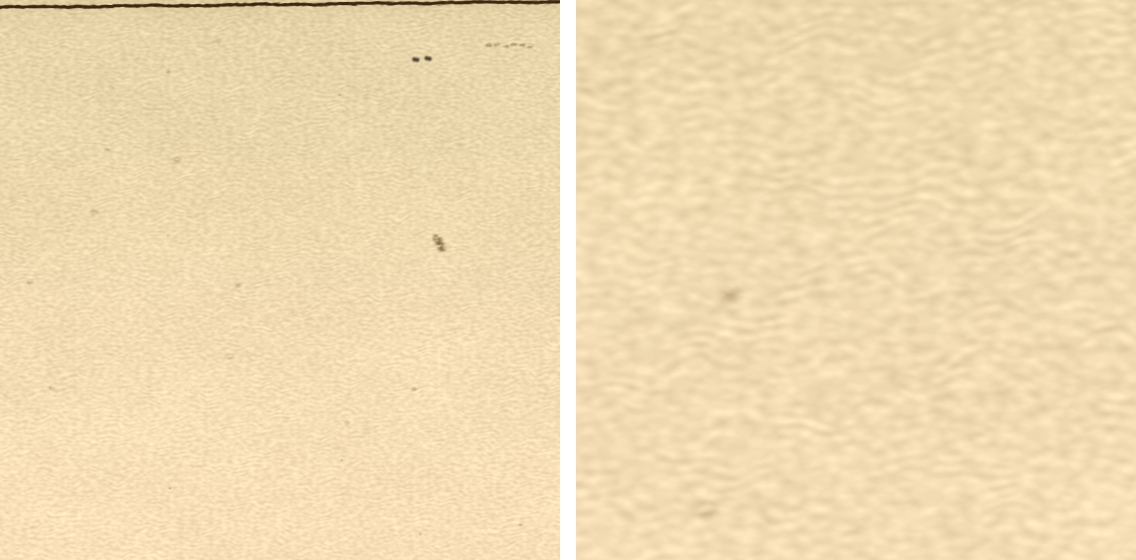
Left, the full canvas; right, a detail of the centre.
This texture is drawn by a WebGL 1 fragment shader. Its source:

```glsl
precision highp float;
// Aged cream paper with fine wavy fibres, a few specks and a dark top edge.
uniform vec2 u_resolution;

vec2 hash2(vec2 p) {
  vec3 q = fract(p.xyx * vec3(0.1031, 0.1030, 0.0973));
  q += dot(q, q.yzx + 33.33);
  return fract((q.xx + q.yz) * q.zy);
}

// Cellular noise: distance to the nearest scattered point.
float cells(vec2 p) {
  vec2 id = floor(p), f = fract(p);
  float nearest = 2.0;
  for (int y = -1; y <= 1; y++) {
    for (int x = -1; x <= 1; x++) {
      vec2 o = vec2(float(x), float(y));
      vec2 d = o + hash2(id + o) - f;
      nearest = min(nearest, dot(d, d));
    }
  }
  return sqrt(nearest);
}

// Soft stroke from a to b.
float streak(vec2 p, vec2 a, vec2 b, float radius) {
  vec2 ab = b - a;
  float t = clamp(dot(p - a, ab) / dot(ab, ab), 0.0, 1.0);
  return 1.0 - smoothstep(0.0, radius, length(p - a - t * ab));
}

// Short wavy ridges, mostly horizontal, broken into patches.
float fibres(vec2 p) {
  float bend = 8.0 * cells(p * vec2(19.0, 25.0) + 7.0)
             + 2.0 * sin(p.x * 71.0 + 2.0 * sin(p.y * 43.0))
             + 1.5 * sin(p.x * 157.0 - p.y * 89.0);
  float patchy = smoothstep(0.15, 0.85, cells(p * vec2(24.0, 36.0) + 31.0));
  float ridge = sin(p.y * 720.0 + bend) * (0.2 + 0.8 * patchy);
  float grain = cells(p * vec2(78.0, 135.0)) - cells(p * vec2(90.0, 155.0) + 53.0);
  return 0.021 * ridge + 0.061 * grain;
}

// Uneven tone in soft blotches of several sizes.
float mottle(vec2 p) {
  float waves = sin(p.x * 9.0 + 2.0 * sin(p.y * 7.0)) * sin(p.y * 13.0 + p.x * 4.0);
  float blotches = cells(p * vec2(9.0, 13.0) + 19.0) + cells(p * vec2(26.0, 38.0) + 83.0) - 0.95;
  return 0.006 * waves + 0.016 * blotches;
}

// Sparse faint flecks, one candidate per grid cell.
float flecks(vec2 p) {
  vec2 g = p * 9.0, id = floor(g);
  vec2 place = 0.15 + 0.7 * hash2(id + 11.0);
  vec2 kind = hash2(id + 71.0);
  vec2 d = (fract(g) - place) * vec2(0.8, 1.1);
  float radius = mix(0.03, 0.09, kind.y);
  return step(0.75, kind.x) * (1.0 - smoothstep(0.0, radius, length(d)));
}

void main() {
  vec2 uv = gl_FragCoord.xy / u_resolution;

  // Base tone: warm below, duller towards the top.
  vec3 color = mix(vec3(0.976, 0.878, 0.722), vec3(0.912, 0.837, 0.668),
                   smoothstep(0.0, 1.05, uv.y));
  float relief = fibres(uv);
  color += relief + mottle(uv);

  // Stains: scattered flecks, a slanted nick, a pair of dots, a dashed row.
  vec3 stain = vec3(0.47, 0.37, 0.22);
  float wear = clamp(0.8 - 14.0 * relief, 0.3, 1.0);
  color = mix(color, stain, 0.32 * wear * flecks(uv));
  float nick = streak(uv, vec2(0.780, 0.575), vec2(0.789, 0.557), 0.012);
  color = mix(color, stain, 0.85 * wear * nick);
  for (int i = 0; i < 2; i++) {
    vec2 spot = vec2(0.740 + 0.022 * float(i), 0.894 + 0.002 * float(i));
    color = mix(color, stain * 0.5, 0.9 * streak(uv, spot, spot + vec2(0.005, -0.001), 0.007));
  }
  for (int i = 0; i < 6; i++) {
    vec2 dash = vec2(0.870 + 0.015 * float(i), 0.919 + 0.002 * sin(float(i) * 2.3));
    color = mix(color, stain, 0.45 * wear * streak(uv, dash, dash + vec2(0.005, 0.0), 0.006));
  }

  // Slightly tilted, ragged dark edge with a soft shade beneath.
  float edge = 0.987 + 0.010 * uv.x + 0.0007 * sin(uv.x * 31.0) + 0.0005 * sin(uv.x * 97.0);
  float gap = uv.y - edge;
  color -= 0.05 * exp(-abs(gap) * 60.0);
  float ragged = abs(gap) + 0.02 * relief;
  float line = 1.0 - smoothstep(0.0012, 0.0046, ragged);
  color = mix(color, vec3(0.20, 0.12, 0.03), 0.94 * line);

  gl_FragColor = vec4(clamp(color, 0.0, 1.0), 1.0);
}
```
